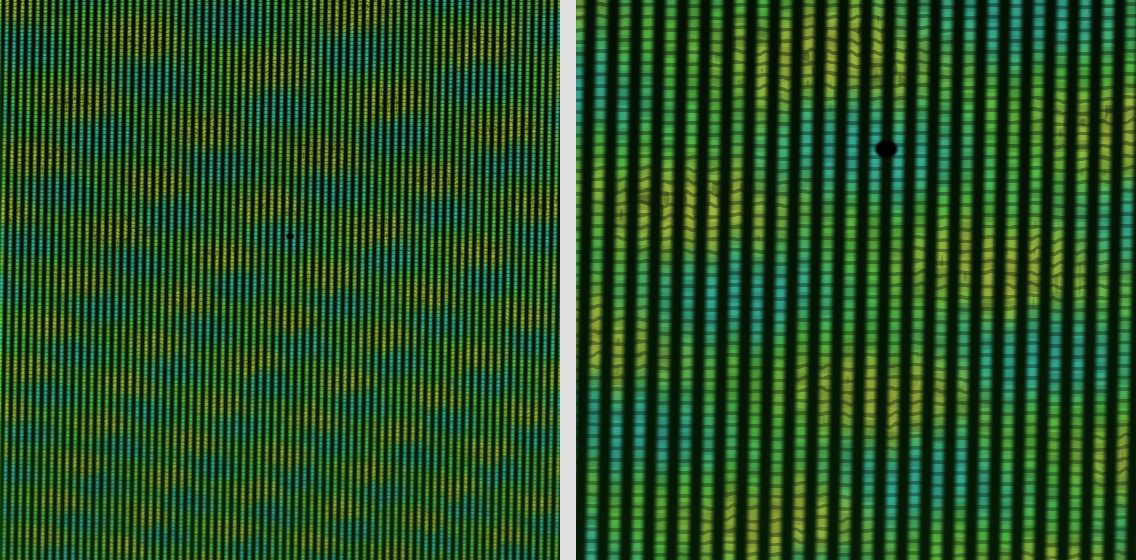
Left: the whole. Right: its middle third, enlarged.
Write a WebGL 2 fragment shader that draws this texture.

```glsl
#version 300 es
precision highp float;
uniform vec2 u_resolution;
out vec4 fragColor;

const float TAU = 6.2831853;
const float COLUMNS = 73.0;
const float ROWS = 144.0;
const float LEAN = 0.02;            // sideways drift of the columns over the height
const float CORE = 0.07;            // half width of the bright core, in columns
const float EDGE = 0.40;            // half width where a column fades out
const float BAR_POWER = 1.15;
const float SEAM_WIDTH = 0.16;      // half height of the dark seam, in rows
const float SEAM_DEPTH = 0.46;
const float WEAR = 0.20;
const vec2 YELLOW_SHIFT = vec2(0.64, 0.5);
const vec2 FLAW_POS = vec2(0.518, 0.578);
const vec2 FLAW_HALF = vec2(0.0065, 0.005);
const vec3 GAP_TOP = vec3(0.012, 0.060, 0.012);
const vec3 GAP_BOTTOM = vec3(0.022, 0.125, 0.022);
const vec3 GREEN = vec3(0.29, 0.65, 0.23);
const vec3 YELLOW = vec3(0.57, 0.65, 0.23);
const vec3 CYAN = vec3(0.19, 0.61, 0.53);

float hash(vec2 p) {
  vec3 q = fract(vec3(p.xyx) * 0.1031);
  q += dot(q, q.yzx + 33.33);
  return fract((q.x + q.y) * q.z);
}

float noise(vec2 p) {
  vec2 i = floor(p), f = fract(p);
  f = f * f * (3.0 - 2.0 * f);
  return mix(mix(hash(i), hash(i + vec2(1, 0)), f.x),
             mix(hash(i + vec2(0, 1)), hash(i + vec2(1, 1)), f.x), f.y);
}

// Skewed lattice of colour patches that tightens towards the bottom
vec2 moirePhase(vec2 uv) {
  float down = 1.0 - uv.y;
  float s = down - 0.197 * uv.x - 0.424;
  float across = (3.0 + 3.2 * down) * uv.x + 2.65 * down - 0.35;
  float along = s * (10.2 + 4.5 * s + uv.x);
  return vec2(across, along);
}

float patchAmount(vec2 phase) {
  vec2 wave = cos(TAU * phase);
  return smoothstep(-0.3, 1.0, 0.5 * (wave.x + wave.y));
}

void main() {
  vec2 uv = gl_FragCoord.xy / u_resolution;
  float down = 1.0 - uv.y;

  // Grid of columns and rows
  vec2 grid = vec2((uv.x - LEAN * uv.y) * COLUMNS, uv.y * ROWS);
  vec2 pixel = vec2(COLUMNS, ROWS) / u_resolution;
  float column = floor(grid.x);

  // Colour is constant across the width of a column
  vec2 columnUv = vec2((column + 0.5) / COLUMNS + LEAN * uv.y, uv.y);
  columnUv.y += 0.016 * (hash(vec2(column, 7.0)) - 0.5);
  vec2 phase = moirePhase(columnUv);
  float yellow = patchAmount(phase - YELLOW_SHIFT);
  float cyan = patchAmount(phase);
  vec3 light = mix(mix(GREEN, YELLOW, yellow), CYAN, cyan);

  // Slow brightness changes, then uneven cells
  light *= 0.97 + 0.06 * noise(uv * vec2(5.0, 7.0));
  light *= 1.0 - 0.10 * smoothstep(0.5, 1.0, down);
  vec2 cell = vec2(column, floor(grid.y));
  light *= 1.0 + WEAR * (hash(cell) - 0.5);

  // Soft vertical bars
  float offset = abs(fract(grid.x) - 0.5);
  float blur = 0.2 * pixel.x;
  float bar = 1.0 - smoothstep(CORE - blur, EDGE + blur, offset);
  bar = pow(bar, BAR_POWER);

  // Dark seams between rows, slightly jagged where the yellow is strongest
  float jitter = (hash(vec2(column, 3.0)) - 0.5) * 0.3;
  jitter += yellow * (noise(grid * vec2(3.0, 0.7)) - 0.5) * 0.5;
  float seamDistance = abs(fract(grid.y + jitter) - 0.5);
  float seam = 1.0 - smoothstep(SEAM_WIDTH - 0.5 * pixel.y,
                                SEAM_WIDTH + 0.5 * pixel.y, seamDistance);
  float seamDepth = SEAM_DEPTH * mix(1.0, 0.7, down);
  bar *= 1.0 - seamDepth * seam;

  // Faint scratches in the yellow patches of the upper part
  float scratch = smoothstep(0.74, 0.86, noise(grid * vec2(4.0, 0.9) + 31.0));
  bar *= 1.0 - 0.35 * scratch * yellow * smoothstep(0.75, 0.35, down);

  vec3 gap = mix(GAP_TOP, GAP_BOTTOM, smoothstep(0.2, 1.0, down));
  vec3 color = mix(gap, light, bar);

  // Faint bright left rim
  color += vec3(0.02, 0.14, 0.03) * (1.0 - smoothstep(0.0, 0.006, uv.x));

  // Single dead spot
  vec2 flaw = abs(uv - FLAW_POS) / FLAW_HALF;
  color *= smoothstep(0.75, 1.25, length(flaw));

  fragColor = vec4(clamp(color, 0.0, 1.0), 1.0);
}
```
